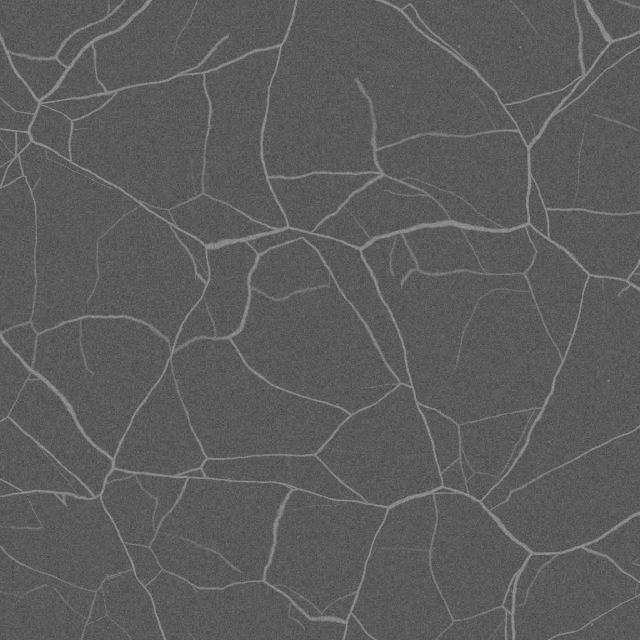
Write a Shadertoy shader that draws this texture.

```glsl
// Dark grey ground split by a branching network of pale cracks, with fine grain
#define MAIN_CELLS 3.2
#define BRANCH_CELLS 5.2
#define HAIR_CELLS 6.4
#define MAIN_WIDTH vec2(0.0030, 0.0062)
#define BRANCH_WIDTH vec2(0.0023, 0.0041)
#define HAIR_WIDTH vec2(0.0014, 0.0022)
#define GROUND 0.352
#define CRACK 0.55
#define GRAIN 0.112
#define GRAIN_CELLS 512.0
#define EDGE_SOFTNESS 0.0014

float hash(vec2 p) {
    vec3 q = fract(p.xyx * vec3(0.1031, 0.1030, 0.0973));
    q += dot(q, q.yzx + 33.33);
    return fract((q.x + q.y) * q.z);
}

vec2 hash2(vec2 p) {
    return vec2(hash(p + 11.0), hash(p + 57.0));
}

float noise(vec2 p) {
    vec2 i = floor(p), f = fract(p);
    f = f * f * (3.0 - 2.0 * f);
    return mix(mix(hash(i), hash(i + vec2(1, 0)), f.x),
               mix(hash(i + vec2(0, 1)), hash(i + vec2(1, 1)), f.x), f.y);
}

// Smooth displacement in -0.5..0.5 on both axes
vec2 wobble(vec2 p) {
    return vec2(noise(p + 3.7), noise(p + 91.3)) - 0.5;
}

vec2 cellCentre(vec2 id) {
    return id + 0.04 + 0.92 * hash2(id);
}

// Voronoi borders, each with its own width; x = crack cover, yz = cell id.
// "kept" is the share of borders that have opened.
vec3 cracks(vec2 p, float cells, vec2 widths, float kept, float soft) {
    p *= cells;
    vec2 base = floor(p), nearId = base, toNear = vec2(8.0);
    for (int y = -1; y <= 1; y++)
    for (int x = -1; x <= 1; x++) {
        vec2 id = base + vec2(x, y);
        vec2 r = cellCentre(id) - p;
        if (dot(r, r) < dot(toNear, toNear)) { toNear = r; nearId = id; }
    }
    float cover = 0.0;
    for (int y = -2; y <= 2; y++)
    for (int x = -2; x <= 2; x++) {
        vec2 id = nearId + vec2(x, y);
        if (x == 0 && y == 0) continue;
        vec2 r = cellCentre(id) - p;
        float dist = dot(0.5 * (toNear + r), normalize(r - toNear)) / cells;
        vec2 pairRandom = hash2(nearId + id + 200.0);
        float halfWidth = 0.5 * mix(widths.x, widths.y, pairRandom.x);
        float line = 1.0 - smoothstep(halfWidth - soft, halfWidth + soft, dist);
        cover = max(cover, line * step(pairRandom.y, kept));
    }
    return vec3(cover, nearId);
}

// Sparse tiny bright specks
float specks(vec2 uv) {
    vec2 p = uv * 9.0, id = floor(p);
    vec2 centre = id + 0.2 + 0.6 * hash2(id + 400.0);
    float dist = length(p - centre) / 9.0;
    return step(hash(id + 700.0), 0.12) * (1.0 - smoothstep(0.001, 0.003, dist));
}

void mainImage(out vec4 fragColor, in vec2 fragCoord) {
    vec2 uv = fragCoord / iResolution.y;
    float soft = max(EDGE_SOFTNESS, 0.5 / iResolution.y);

    // Bend the straight cell borders from broad sweeps down to ragged edges
    vec2 p = uv + 12.3;
    p += 0.115 * wobble(uv * 4.2) + 0.028 * wobble(uv * 11.0 + 20.0);
    p += 0.006 * wobble(uv * 34.0) + 0.0016 * wobble(uv * 120.0);

    // Each finer network is shifted per parent cell, so it ends on the parent crack
    vec3 trunk = cracks(p, MAIN_CELLS, MAIN_WIDTH, 1.0, soft);
    vec2 branchShift = floor(40.0 * hash2(trunk.yz)) + hash2(trunk.yz + 5.0);
    vec3 branch = cracks(p + branchShift, BRANCH_CELLS, BRANCH_WIDTH, 0.84, soft);
    vec2 hairShift = branchShift + 20.0 * hash2(branch.yz);
    vec3 hair = cracks(p + hairShift, HAIR_CELLS, HAIR_WIDTH, 0.42, soft);

    // Finer cracks are fainter and fade out along their length
    float branchFade = mix(0.6, 0.9, smoothstep(0.2, 0.65, noise(uv * 7.0 + 30.0)));
    float hairFade = 0.6 * smoothstep(0.1, 0.6, noise(uv * 8.0 + 60.0));
    float cover = max(trunk.x * 0.95, max(branch.x * branchFade, hair.x * hairFade));
    cover = max(cover, 0.6 * specks(uv));

    // Fine grain over ground and cracks alike
    vec2 grainId = floor(uv * GRAIN_CELLS);
    float grain = 0.5 * (hash(grainId) + hash(grainId + 613.0)) - 0.5;
    float tone = mix(GROUND, CRACK, cover) + GRAIN * grain;
    tone += 0.012 * (noise(uv * 170.0) - 0.5);

    fragColor = vec4(vec3(tone), 1.0);
}
```
